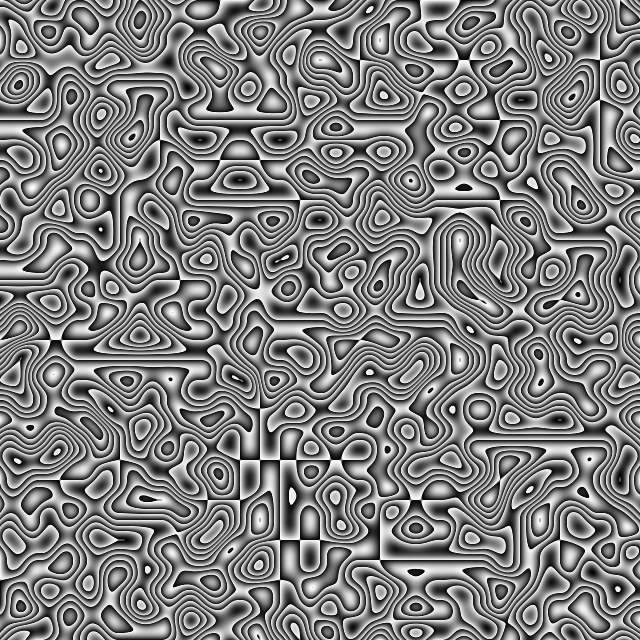
Write a WebGL 1 fragment shader that draws this pattern.

```glsl
precision highp float;

uniform vec2 u_resolution;

const float CELLS = 16.0;          // noise cells across the canvas
const float BANDS = 6.0;           // grey ramps per unit of noise height
const float EDGE_WIDTH = 0.8;      // smoothing of ramp edges, in pixels
const float MIN_FOOTPRINT = 0.02;  // keeps the filter stable on flat ground
const float DIAGONAL_SHARE = 0.375;
const float SIDEWAYS_SHARE = 0.25; // the remaining slopes run vertically
const vec2 SEED = vec2(37.0, 91.0);
const vec3 DARK = vec3(0.0);
const vec3 LIGHT = vec3(1.0);

vec3 hash32(vec2 p) {
  vec3 q = fract(p.xyx * vec3(0.1031, 0.1030, 0.0973));
  q += dot(q, q.yxz + 33.33);
  return fract((q.xxy + q.yzz) * q.zyx);
}

// Slope at a lattice point: one of eight directions, diagonals being longer.
vec2 latticeSlope(vec2 cell) {
  vec3 h = hash32(cell + SEED);
  float side = h.y < 0.5 ? -1.0 : 1.0;
  if (h.x < DIAGONAL_SHARE) return vec2(side, h.z < 0.667 ? 1.0 : -1.0);
  if (h.x < DIAGONAL_SHARE + SIDEWAYS_SHARE) return vec2(side, 0.0);
  return vec2(0.0, h.z < 0.333 ? 1.0 : -1.0);
}

float cornerHeight(vec2 cell, vec2 local, vec2 corner) {
  return dot(latticeSlope(cell + corner), local - corner);
}

float gradientNoise(vec2 p) {
  vec2 cell = floor(p);
  vec2 f = p - cell;
  vec2 s = f * f * f * (f * (f * 6.0 - 15.0) + 10.0);
  float low = mix(cornerHeight(cell, f, vec2(0.0, 0.0)),
                  cornerHeight(cell, f, vec2(1.0, 0.0)), s.x);
  float high = mix(cornerHeight(cell, f, vec2(0.0, 1.0)),
                   cornerHeight(cell, f, vec2(1.0, 1.0)), s.x);
  return mix(low, high, s.y);
}

// Integral of fract(v), used to box-filter the sawtooth.
float sawtoothIntegral(float v) {
  float f = fract(v);
  return 0.5 * (floor(v) + f * f);
}

float smoothSawtooth(float v, float width) {
  float a = sawtoothIntegral(v - 0.5 * width);
  float b = sawtoothIntegral(v + 0.5 * width);
  return (b - a) / width;
}

void main() {
  float scale = CELLS / min(u_resolution.x, u_resolution.y);
  vec2 p = gl_FragCoord.xy * scale;

  // Height field and its change over one pixel
  float height = BANDS * gradientNoise(p);
  float dx = BANDS * gradientNoise(p + vec2(scale, 0.0)) - height;
  float dy = BANDS * gradientNoise(p + vec2(0.0, scale)) - height;
  float footprint = max(EDGE_WIDTH * length(vec2(dx, dy)), MIN_FOOTPRINT);

  // Repeating grey ramps along the height
  float tone = smoothSawtooth(height, footprint);
  gl_FragColor = vec4(mix(DARK, LIGHT, tone), 1.0);
}
```
